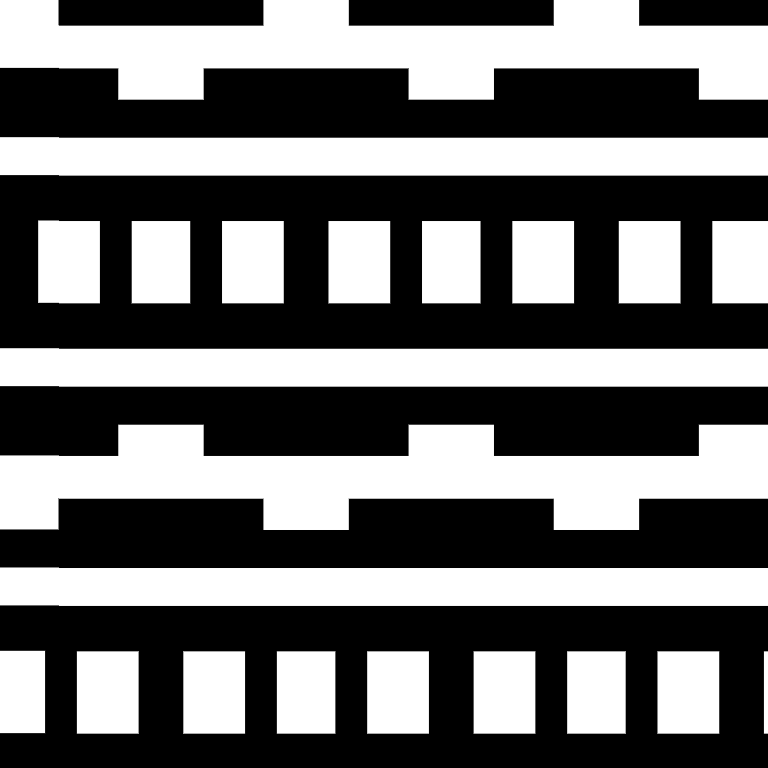
This pattern is drawn by a three.js fragment shader. Its source:

```glsl
// Black and white geometric border: half-shifted rows of windows, stripes and notched bands.
varying vec2 vUv;

// Signed distance to a box, negative inside.
float box(vec2 p, vec2 halfSize) {
  vec2 d = abs(p) - halfSize;
  return max(d.x, d.y);
}

void main() {
  vec2 period = vec2(0.378, 0.5603);
  vec2 p = vUv - vec2(0.2096, 0.6586);

  // Faint vertical slip left of the tile seam.
  p.y -= 0.0007 * (1.0 - step(0.0762, vUv.x));

  // Every other row moves sideways by half a repeat.
  float row = floor(p.y / period.y + 0.5);
  p.x += 0.5 * period.x * mod(row, 2.0);
  p.y -= row * period.y;
  p.x -= period.x * floor(p.x / period.x + 0.5);

  // Each cell is mirrored about both axes.
  p = abs(p);

  // Three windows: a narrow one between two wider ones.
  float white = box(p, vec2(0.0381, 0.0536));
  white = min(white, box(p - vec2(0.1197, 0.0), vec2(0.0402, 0.0536)));

  // Plain stripe above and below the windows.
  white = min(white, abs(p.y - 0.1374) - 0.0247);

  // Outer band with a notch reaching towards the windows.
  white = min(white, 0.2523 - p.y);
  white = min(white, box(p - vec2(0.0, 0.2616), vec2(0.0556, 0.05)));

  // Antialiased edge, one screen sample wide.
  float edge = max(fwidth(vUv.x), 0.00001);
  gl_FragColor = vec4(vec3(clamp(0.5 - white / edge, 0.0, 1.0)), 1.0);
}
```
